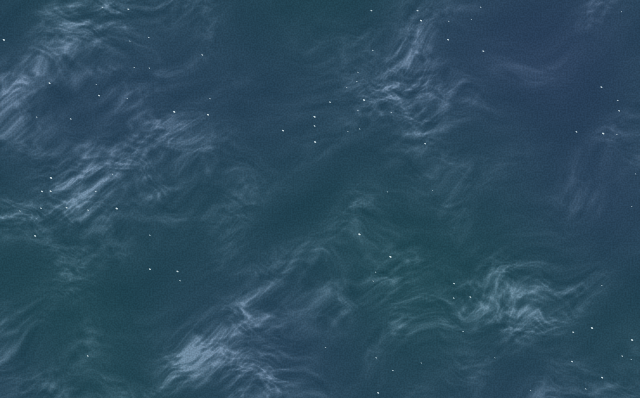
Reproduce this texture procedurally as a Shadertoy shader.

```glsl
// Dark blue open water seen from above: soft crossing swells carry wispy
// ripple crests, with clustered sun glints and faint grain on top. Stretched
// gradient noise gives a height-like field, mapped to light by an exponential.

const vec3 DEEP_COLOR  = vec3(0.120, 0.240, 0.310);
const vec3 CREST_LIGHT = vec3(0.280, 0.270, 0.290);
const vec3 GLINT_COLOR = vec3(0.86, 0.91, 0.92);
const vec3 HUE_DRIFT   = vec3(0.010, -0.003, 0.010);

const float LIGHT_BIAS   = -1.78;  // log brightness of average water
const float LIGHT_SPREAD = 0.73;   // contrast between troughs and crests
const float MAX_CREST    = 2.6;
const float SWELL_AMOUNT = 0.72;
const float GRAIN_AMOUNT = 0.035;
const float GRAIN_SCALE  = 230.0;

const float RISING_ANGLE  = 0.62;  // main swell, climbing to the right
const float FALLING_ANGLE = -0.72; // crossing swell
const float RIPPLE_ANGLE  = 0.20;

const float GLINT_CELLS  = 26.0;   // cells per canvas height
const float GLINT_CHANCE = 0.24;
const float GLINT_RADIUS = 0.0036;

// Integer hash: two independent values in 0..1 per lattice cell.
vec2 hash2(vec2 cell) {
    uvec2 v = uvec2(ivec2(cell) + 4096) * 1664525u + 1013904223u;
    v.x += v.y * 1664525u;
    v.y += v.x * 1664525u;
    v ^= v >> 16u;
    v.x += v.y * 1664525u;
    v.y += v.x * 1664525u;
    v ^= v >> 16u;
    return vec2(v >> 8u) / 16777216.0;
}

float cornerSlope(vec2 cell, vec2 offset) {
    float angle = 6.2832 * hash2(cell).x;
    return dot(vec2(cos(angle), sin(angle)), offset);
}

// Gradient noise scaled to roughly unit deviation.
float noise(vec2 p) {
    vec2 i = floor(p), f = p - i;
    vec2 u = f * f * f * (f * (f * 6.0 - 15.0) + 10.0);
    vec2 e = vec2(1.0, 0.0);
    float low  = mix(cornerSlope(i, f), cornerSlope(i + e, f - e), u.x);
    float high = mix(cornerSlope(i + e.yx, f - e.yx), cornerSlope(i + 1.0, f - 1.0), u.x);
    return 4.5 * mix(low, high, u.y);
}

// Ridged noise with slightly rounded crests, centred on zero.
float ridge(vec2 p) {
    float n = noise(p);
    return (0.8 - sqrt(n * n + 0.03)) / 0.6;
}

// Coordinates along and across a given direction.
vec2 turn(vec2 p, float angle) {
    float c = cos(angle), s = sin(angle);
    return vec2(c * p.x + s * p.y, c * p.y - s * p.x);
}

// Broad patches and two crossing families of long bands.
float swellField(vec2 p) {
    float patches = noise(p * 2.3 + 11.0);
    float rising  = noise(turn(p, RISING_ANGLE) * vec2(2.2, 7.5) + 23.0);
    float falling = noise(turn(p, FALLING_ANGLE) * vec2(2.8, 8.0) + 41.0);
    return 0.62 * patches + 0.62 * rising + 0.45 * falling;
}

// Wispy crests at several sizes, each layer finer and turned a little.
float rippleField(vec2 p) {
    float sum = 0.0, weight = 0.62, angle = RIPPLE_ANGLE;
    vec2 scale = vec2(6.0, 19.0);
    for (int i = 0; i < 4; i++) {
        sum += weight * ridge(turn(p, angle) * scale + float(i) * 17.0);
        scale *= vec2(1.75, 1.65);
        weight *= 0.78;
        angle = RIPPLE_ANGLE + (i % 2 == 0 ? 0.35 : -0.45);
    }
    return sum;
}

// Small bright dots, one at most per cell, gathered in loose clusters.
float glints(vec2 p) {
    vec2 cell = floor(p * GLINT_CELLS);
    vec2 place = 0.2 + 0.6 * hash2(cell + 300.0);
    vec2 traits = hash2(cell + 700.0);
    float cluster = smoothstep(0.2, 1.8, noise(cell * 0.19 + 5.0));
    float present = step(traits.x, GLINT_CHANCE * cluster + 0.025);
    vec2 away = turn(p - (cell + place) / GLINT_CELLS, -0.5);
    float radius = GLINT_RADIUS * mix(0.65, 1.1, traits.y);
    float dist = length(away * vec2(0.8, 1.15));
    return present * mix(0.45, 1.0, traits.y) * (1.0 - smoothstep(radius * 0.25, radius, dist));
}

void mainImage(out vec4 fragColor, in vec2 fragCoord) {
    vec2 p = fragCoord / iResolution.y;

    // Bend the lattice so that crests curve and break up.
    vec2 bend = vec2(noise(p * 4.0 + 61.0), noise(p * 4.0 + 83.0));
    vec2 water = p + 0.022 * bend + 0.005 * noise(p * 15.0 + 7.0);

    // Ripples stand out on the lit swells and fade in the troughs.
    float swell = swellField(water) + 0.3 * (0.5 - p.y);
    float roughness = mix(0.22, 0.85, smoothstep(-0.8, 1.5, swell));
    float crest = SWELL_AMOUNT * swell + roughness * rippleField(water);
    float light = exp(LIGHT_BIAS + LIGHT_SPREAD * min(crest, MAX_CREST));

    vec3 color = DEEP_COLOR + CREST_LIGHT * light;
    color += HUE_DRIFT * noise(p * 1.7 + 97.0);
    color *= 1.0 + GRAIN_AMOUNT * noise(p * GRAIN_SCALE);
    color = mix(color, GLINT_COLOR, glints(p));
    fragColor = vec4(color, 1.0);
}
```
